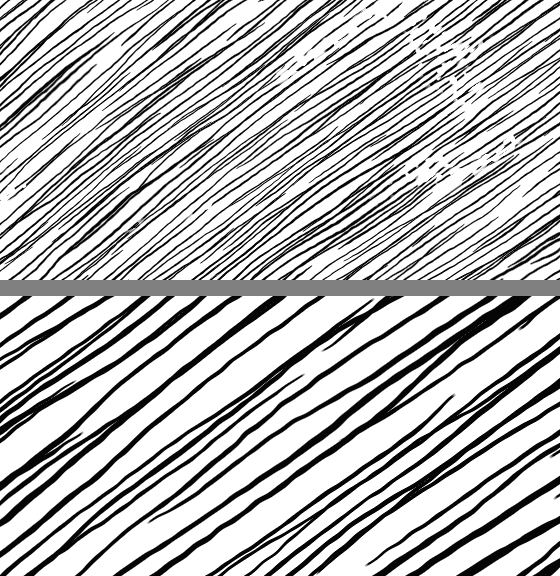
Top, the full canvas; bottom, a detail of the centre.
Give the GLSL for this pattern, as a Shadertoy shader.

```glsl
// Dense hand-inked diagonal hatching: wavering black strokes that bunch, cross and fade on white paper.

const vec3 PAPER = vec3(1.0);
const vec3 INK = vec3(0.02);
const float HATCH_ANGLE = 0.625;
const float LANE_SPACING = 0.0277;
const float HALF_WIDTH = 0.0031;

float hash(vec2 p) {
    vec3 q = fract(p.xyx * vec3(0.1031, 0.1030, 0.0973));
    q += dot(q, q.yzx + 33.33);
    return fract((q.x + q.y) * q.z);
}

// Smooth value noise in -1..1
float noise(vec2 p) {
    vec2 cell = floor(p), f = fract(p);
    f = f * f * (3.0 - 2.0 * f);
    float low = mix(hash(cell), hash(cell + vec2(1, 0)), f.x);
    float high = mix(hash(cell + vec2(0, 1)), hash(cell + vec2(1, 1)), f.x);
    return 2.0 * mix(low, high, f.y) - 1.0;
}

// Smooth waver along one stroke, in -1..1
float waver(float x, float seed) {
    float cell = floor(x), f = fract(x);
    f = f * f * (3.0 - 2.0 * f);
    return 2.0 * mix(hash(vec2(cell, seed)), hash(vec2(cell + 1.0, seed)), f) - 1.0;
}

// Ink coverage of one layer of strokes; q.x runs along them, q.y across
float strokeLayer(vec2 q, float strokeLength, float tilt, float wander,
                  float density, float halfWidth, float layerSeed, float pixel) {
    float ink = 0.0;
    float lane = floor(q.y / LANE_SPACING);
    for (int i = -3; i <= 3; i++) {
        float id = lane + float(i);
        // Each lane is cut into strokes of equal length at a random phase
        float along = q.x / strokeLength + 7.0 * hash(vec2(id, layerSeed));
        float piece = floor(along);
        float t = along - piece;
        float seed = floor(900.0 * hash(vec2(id + 31.0 * piece, layerSeed + 5.0)));
        if (hash(vec2(seed, layerSeed + 9.0)) > density) continue;

        // Centre line: jittered start, slant, slow drift and fine hand tremor
        float centre = id + 0.5 + 0.4 * (hash(vec2(seed, 3.0)) - 0.5);
        centre += tilt * (2.0 * hash(vec2(seed, 4.0)) - 1.0) * (t - 0.5);
        centre += wander * waver(q.x * 2.6, seed + 11.0);
        centre += 0.16 * waver(q.x * 9.0, seed + 12.0);
        centre += 0.035 * waver(q.x * 55.0, seed + 13.0);
        float dist = abs(q.y - centre * LANE_SPACING);

        // Pressure: varies per stroke and along it, tapering at the ends
        float width = halfWidth * (0.8 + 0.4 * hash(vec2(seed, 6.0)));
        width *= 1.0 + 0.22 * waver(q.x * 7.0, seed + 14.0)
                     + 0.12 * waver(q.x * 70.0, seed + 15.0);
        float ends = min(t - 0.02, 0.98 - t) * strokeLength;
        width *= 0.5 + 0.5 * smoothstep(0.0, 0.07, ends);
        float coverage = clamp(0.5 + (width - dist) / pixel, 0.0, 1.0);
        ink = max(ink, coverage * clamp(ends / 0.006, 0.0, 1.0));
    }
    return ink;
}

// Bends the hatching so its direction and spacing drift over the sheet
vec2 bendHatching(vec2 q) {
    float sweep = 0.055 * noise(q * vec2(1.1, 1.4) + 17.0);
    float bunching = 0.016 * noise(q * vec2(1.7, 8.0) + 43.0);
    return vec2(q.x, q.y + sweep + bunching);
}

void mainImage(out vec4 fragColor, in vec2 fragCoord) {
    float pixel = 1.0 / iResolution.y;
    vec2 p = fragCoord * pixel;
    float c = cos(HATCH_ANGLE), s = sin(HATCH_ANGLE);
    vec2 straight = vec2(c * p.x + s * p.y, c * p.y - s * p.x);
    vec2 q = bendHatching(straight);

    // Broad patches of lighter and heavier pressure
    float halfWidth = HALF_WIDTH * (1.0 + 0.22 * noise(straight * vec2(2.0, 4.0) + 71.0));

    // Long even strokes, then shorter slanted ones laid over them
    float ink = strokeLayer(q, 2.6, 0.8, 0.5, 1.0, halfWidth, 1.0, pixel);
    ink = max(ink, strokeLayer(q, 0.75, 2.4, 0.5, 0.4, halfWidth, 57.0, pixel));

    // Rare dry spots where the pen skips
    float dry = smoothstep(0.62, 0.8, noise(straight * vec2(4.0, 9.0) + 5.0));
    ink *= 1.0 - dry * smoothstep(0.1, 0.4, noise(straight * vec2(45.0, 90.0)));

    fragColor = vec4(mix(PAPER, INK, ink), 1.0);
}
```
